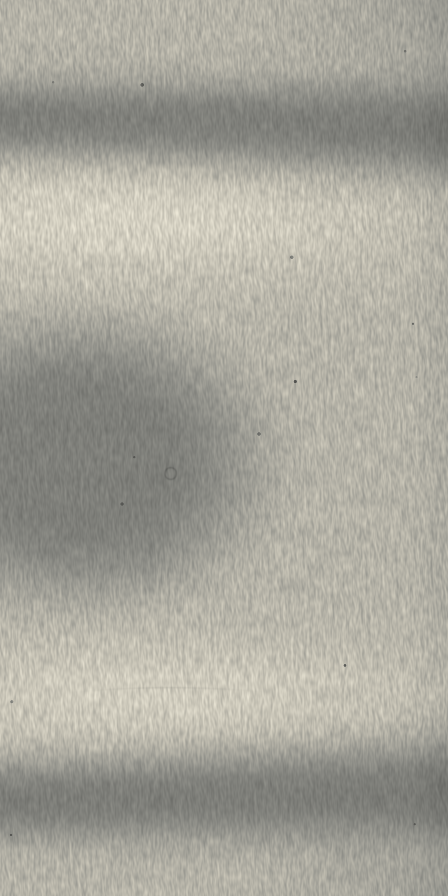
Write a Shadertoy shader that draws this texture.

```glsl
// Brushed steel sheet with soft dark reflections, fine upright grain and small blemishes.
#define BASE_TONE 0.70
#define BAND_DEPTH 0.215
#define BLOB_DEPTH 0.205
#define BLOB_CENTER vec2(0.17, 0.485)
#define BLOB_RADIUS vec2(0.41, 0.152)
#define GLOW_GAIN 0.12
#define GRAIN_GAIN 0.115
#define SPECK_COUNT 14
#define SPECK_RADIUS 0.0042
#define DARK_TINT vec3(1.0, 1.005, 0.965)
#define LIGHT_TINT vec3(1.015, 0.995, 0.925)

vec2 hash2(vec2 p) {
    vec3 q = fract(p.xyx * vec3(0.1031, 0.1030, 0.0973));
    q += dot(q, q.yzx + 33.33);
    return fract((q.xx + q.yz) * q.zy);
}

float cornerSlope(vec2 cell, vec2 offset) {
    float angle = 6.2832 * hash2(cell).x;
    return dot(vec2(cos(angle), sin(angle)), offset);
}

float gradientNoise(vec2 p) {
    vec2 i = floor(p), f = fract(p);
    vec2 u = f * f * f * (f * (f * 6.0 - 15.0) + 10.0);
    vec2 e = vec2(1.0, 0.0);
    float low = mix(cornerSlope(i, f), cornerSlope(i + e, f - e), u.x);
    float high = mix(cornerSlope(i + e.yx, f - e.yx), cornerSlope(i + 1.0, f - 1.0), u.x);
    return mix(low, high, u.y);
}

float bell(float x, float center, float width) {
    float d = (x - center) / width;
    return exp(-d * d);
}

// Flat-bottomed falloff for the reflected bands.
float band(float x, float center, float width) {
    float d = abs(x - center) / width;
    return exp(-pow(d, 2.5));
}

// Broad reflections; p spans 0..1 on both axes.
float reflections(vec2 p) {
    float tone = BASE_TONE;
    tone += GLOW_GAIN * bell(p.y, 0.755, 0.072) * bell(p.x, 0.28, 0.62);
    tone += GLOW_GAIN * 0.85 * bell(p.y, 0.222, 0.065) * bell(p.x, 0.35, 0.60);
    tone -= BAND_DEPTH * band(p.y, 0.866 - 0.012 * p.x, 0.043 + 0.010 * p.x);
    tone -= BAND_DEPTH * band(p.y, 0.107 + 0.012 * p.x, 0.045 + 0.012 * p.x);
    float blobDistance = length((p - BLOB_CENTER) / BLOB_RADIUS);
    tone -= BLOB_DEPTH * (1.0 - smoothstep(0.48, 1.32, blobDistance));
    // Duller right rim and right-hand corners
    tone -= 0.035 * smoothstep(0.90, 1.0, p.x);
    tone -= 0.07 * smoothstep(0.5, 1.0, p.x) * (bell(p.y, 1.0, 0.09) + bell(p.y, 0.0, 0.07));
    return tone;
}

// Upright streaks of three sizes, with a slight lean.
float brushedGrain(vec2 s) {
    s.x += 0.04 * s.y + 0.004 * gradientNoise(s * 9.0);
    float fine = gradientNoise(s * vec2(231.0, 62.0));
    float medium = gradientNoise(s * vec2(137.0, 25.0) + 41.3);
    float wide = gradientNoise(s * vec2(58.0, 17.0) + 83.7);
    return fine * 0.75 + medium * 0.75 + wide * 0.22;
}

float specks(vec2 s, float pixel) {
    float cover = 0.0;
    for (int i = 0; i < SPECK_COUNT; i++) {
        vec2 seed = vec2(float(i) * 7.0 + 3.0, 19.0);
        vec2 center = hash2(seed) * vec2(1.0, 2.0);
        vec2 variety = hash2(seed + 5.0);
        float radius = SPECK_RADIUS * mix(0.45, 1.0, variety.x);
        float spot = 1.0 - smoothstep(radius - pixel * 0.5, radius + pixel * 0.5, length(s - center));
        cover = max(cover, spot * mix(0.3, 1.0, variety.y));
    }
    return cover;
}

// Small ring, smudge and a shallow curved scratch.
float blemishes(vec2 s, float pixel) {
    float line = max(0.0025, pixel * 0.7);
    float ring = bell(length(s - vec2(0.381, 0.943)), 0.013, line);
    float smudge = bell(s.x, 0.34, 0.025) * bell(s.y, 0.76, 0.045);
    float arcY = 0.465 - 0.22 * (s.x - 0.38) * (s.x - 0.38);
    float scratch = bell(s.y, arcY, line) * bell(s.x, 0.38, 0.14);
    return ring * 0.07 + smudge * 0.025 + scratch * 0.045;
}

void mainImage(out vec4 fragColor, in vec2 fragCoord) {
    vec2 p = fragCoord / iResolution.xy;
    vec2 s = p * vec2(1.0, 2.0);
    float pixel = 1.0 / iResolution.x;

    float tone = reflections(p);
    float contrast = mix(0.6, 1.15, smoothstep(0.46, 0.74, tone));
    tone += GRAIN_GAIN * contrast * brushedGrain(s);
    tone -= blemishes(s, pixel);
    tone *= 1.0 - 0.55 * specks(s, pixel);

    vec3 tint = mix(DARK_TINT, LIGHT_TINT, smoothstep(0.47, 0.80, tone));
    fragColor = vec4(clamp(tone * tint, 0.0, 1.0), 1.0);
}
```
